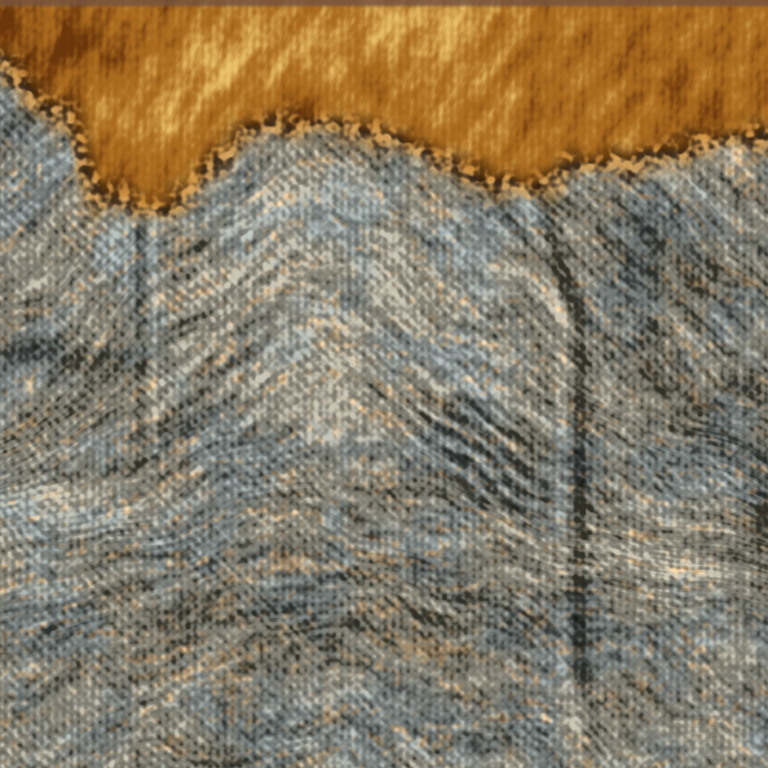
Give the GLSL for this texture, as a WebGL 2 fragment shader.

```glsl
#version 300 es
precision highp float;
// Worn grey-blue cloth with arched creases and two seams under a golden field.
// Creases are gradient noise stretched along an arch-shaped level field;
// soft blobs place the folds, sine waves and grain make the weave.

uniform vec2 u_resolution;
out vec4 fragColor;

const vec3 GOLD_DARK = vec3(0.42, 0.21, 0.04);
const vec3 GOLD_MID = vec3(0.67, 0.42, 0.12);
const vec3 GOLD_LIGHT = vec3(0.92, 0.76, 0.42);
const vec3 CLOTH_DARK = vec3(0.19, 0.19, 0.15);
const vec3 CLOTH_MID = vec3(0.50, 0.49, 0.44);
const vec3 CLOTH_LIGHT = vec3(0.80, 0.78, 0.71);
const vec3 CLOTH_BLUE = vec3(0.41, 0.47, 0.50);
const vec3 TAN = vec3(0.74, 0.60, 0.43);
const vec3 STITCH_DARK = vec3(0.20, 0.11, 0.03);
const vec3 STITCH_LIGHT = vec3(0.88, 0.65, 0.34);
const vec3 TOP_STRIP = vec3(0.45, 0.32, 0.25);
const float ARCH_CENTER = 0.41;
const float WEAVE_FREQ = 105.0;
const float WEAVE_GAIN = 0.06;
const float HATCH_GAIN = 0.13;
const float GRAIN_GAIN = 0.32;
const float CREASE_GAIN = 0.28;
const float TAU = 6.2831853;

vec2 hashGradient(vec2 cell) {
  vec3 q = fract(cell.xyx * vec3(0.1031, 0.1030, 0.0973));
  q += dot(q, q.yzx + 33.33);
  float a = TAU * fract((q.x + q.y) * q.z);
  return vec2(cos(a), sin(a));
}

// Gradient noise, about -0.7 to 0.7
float noise(vec2 p) {
  vec2 i = floor(p), f = fract(p), e = vec2(1, 0);
  vec2 u = f * f * f * (f * (f * 6.0 - 15.0) + 10.0);
  float a = dot(hashGradient(i), f);
  float b = dot(hashGradient(i + e), f - e);
  float c = dot(hashGradient(i + e.yx), f - e.yx);
  float d = dot(hashGradient(i + 1.0), f - 1.0);
  return mix(mix(a, b, u.x), mix(c, d, u.x), u.y);
}

float fbm(vec2 p) {
  float sum = 0.0, amp = 1.0;
  for (int i = 0; i < 4; i++) {
    sum += amp * noise(p);
    p = mat2(1.6, 1.2, -1.2, 1.6) * p + 7.3;
    amp *= 0.55;
  }
  return sum;
}

// Soft ellipse at (x, y) with radii (rx, ry), turned by angle
float blob(vec2 p, float x, float y, float rx, float ry, float angle) {
  float c = cos(angle), s = sin(angle);
  vec2 q = mat2(c, -s, s, c) * (p - vec2(x, y)) / vec2(rx, ry);
  return exp(-dot(q, q));
}

float line(float d, float width) { return exp(-d * d / (width * width)); }

float span(float lo, float hi, float t) {
  return smoothstep(lo - 0.03, lo + 0.03, t) * smoothstep(hi + 0.03, hi - 0.03, t);
}

// Height of the border between cloth and gold
float border(float x) {
  return 0.93 - 0.08 * smoothstep(-0.02, 0.09, x) - 0.1 * smoothstep(0.085, 0.135, x)
    - 0.017 * smoothstep(0.13, 0.2, x) + 0.107 * smoothstep(0.2, 0.35, x)
    - 0.08 * smoothstep(0.42, 0.7, x) + 0.03 * smoothstep(0.7, 0.75, x)
    + 0.035 * smoothstep(0.8, 0.97, x);
}

vec3 goldField(vec2 p) {
  float streak = fbm(vec2(p.x * 34.0 - p.y * 14.0, p.y * 14.0 + p.x * 4.0));
  float tone = 0.48 + 0.36 * streak + 0.26 * fbm(p * 7.0 + 3.0)
    + 0.2 * blob(p, 0.27, 0.9, 0.13, 0.08, 0.4)
    + 0.38 * blob(p, 0.57, 0.97, 0.1, 0.06, 0.0)
    + 0.25 * blob(p, 0.64, 0.85, 0.05, 0.05, 0.0)
    - 0.3 * blob(p, 0.07, 0.95, 0.1, 0.08, 0.0)
    - 0.16 * blob(p, 0.82, 0.88, 0.13, 0.06, 0.0)
    + 0.04 * sin(TAU * WEAVE_FREQ * p.x) + 0.12 * noise(p * 110.0);
  vec3 col = mix(GOLD_DARK, GOLD_MID, smoothstep(0.0, 0.5, tone));
  return mix(col, GOLD_LIGHT, smoothstep(0.45, 1.05, tone));
}

// Light and dark folds
float folds(vec2 p) {
  float ribs = sin(TAU * 34.0 * (p.y + 0.75 * p.x + 0.03 * noise(p * 11.0)));
  float leftRibs = sin(TAU * 29.0 * (p.y - 0.85 * p.x + 0.04 * noise(p * 9.0)));
  return 0.2 * blob(p, 0.47, 0.62, 0.24, 0.16, -0.5)
    + 0.2 * blob(p, 0.46, 0.45, 0.09, 0.03, -0.2)
    + 0.25 * blob(p, 0.06, 0.34, 0.1, 0.025, 0.0)
    + 0.18 * blob(p, 0.09, 0.25, 0.12, 0.04, 0.1)
    + 0.36 * blob(p, 0.87, 0.26, 0.09, 0.018, -0.25)
    - 0.26 * blob(p, 0.06, 0.54, 0.13, 0.022, -0.12)
    - 0.18 * blob(p, 0.84, 0.62, 0.09, 0.1, -0.6)
    - 0.2 * blob(p, 0.94, 0.45, 0.07, 0.06, 0.0)
    - 0.32 * blob(p, 0.99, 0.32, 0.025, 0.07, 0.0)
    - 0.14 * blob(p, 0.4, 0.19, 0.45, 0.07, 0.0)
    + (0.26 * ribs - 0.2) * blob(p, 0.62, 0.41, 0.15, 0.07, -0.72)
    + 0.15 * leftRibs * blob(p, 0.28, 0.6, 0.1, 0.17, 0.0);
}

// Two seams and the branch joining the right one
float seams(vec2 p) {
  float left = 0.2 * line(p.x - 0.2, 0.006) - 0.24 * line(p.x - 0.183, 0.007);
  float x = p.x - 0.755 + 0.05 * smoothstep(0.55, 0.78, p.y) - 0.025 * smoothstep(0.16, 0.0, p.y);
  float right = 0.16 * line(x + 0.024, 0.007) - 0.34 * line(x, 0.011);
  float branch = line(p.y - 0.79 + 1.35 * (p.x - 0.61), 0.012);
  return left * span(0.42, 0.73, p.y) + right * span(0.03, 0.76, p.y)
    - 0.3 * branch * span(0.61, 0.75, p.x);
}

float weave(vec2 p) {
  float hatch = sin(TAU * 62.0 * (p.x + p.y) + 5.0 * noise(p * 14.0));
  vec2 thread = sin(TAU * WEAVE_FREQ * p);
  return HATCH_GAIN * hatch * (0.5 + noise(p * 12.0))
    + WEAVE_GAIN * thread.x * (1.0 + 0.6 * thread.y)
    + GRAIN_GAIN * (noise(p * 125.0) + 0.7 * noise(p * 64.0 + 4.0));
}

vec3 cloth(vec2 p) {
  // Arched level field, flatter near the bottom
  float slope = mix(0.3, 0.85, smoothstep(0.15, 0.5, p.y));
  float dx = p.x - ARCH_CENTER;
  float level = p.y + slope * sqrt(dx * dx + 0.012) + 0.05 * noise(p * 8.0);
  float tone = 0.5 + CREASE_GAIN * fbm(vec2(p.x * 10.0, level * 34.0))
    + 0.28 * noise(vec2(p.x * 36.0, level * 84.0))
    + 0.16 * fbm(vec2(p.x * 5.0, level * 9.0) + 5.0);
  tone += folds(p) + seams(p) + weave(p);

  vec3 col = mix(CLOTH_DARK, CLOTH_MID, smoothstep(0.03, 0.5, tone));
  col = mix(col, CLOTH_LIGHT, smoothstep(0.45, 0.97, tone));
  float blue = smoothstep(-0.2, 0.4, fbm(p * 9.0 + 9.0));
  col = mix(col, CLOTH_BLUE * (0.4 + 1.2 * tone), 0.55 * blue);

  // Tan threads
  float warm = 0.7 * noise(vec2(p.x * 15.0, level * 44.0) + 20.0) + 0.7 * noise(p * 88.0)
    + 0.3 * blob(p, 0.25, 0.14, 0.13, 0.03, -0.1)
    + 0.28 * blob(p, 0.57, 0.14, 0.13, 0.03, -0.6)
    + 0.2 * blob(p, 0.42, 0.27, 0.2, 0.025, 0.1);
  return mix(col, TAN * (0.4 + 1.1 * tone), 0.65 * smoothstep(0.05, 0.6, warm));
}

void main() {
  vec2 p = gl_FragCoord.xy / u_resolution;
  float h = 0.004;
  float rise = (border(p.x + h) - border(p.x - h)) / (2.0 * h);
  float d = (p.y - border(p.x) + 0.016 * noise(p * 32.0)) / sqrt(1.0 + rise * rise);
  vec3 col = mix(cloth(p), goldField(p), smoothstep(-h, h, d));

  // Beaded, frayed border
  float bead = noise(p * 58.0) + 0.8 * noise(p * 115.0) - 12.0 * d;
  vec3 fray = mix(STITCH_DARK, STITCH_LIGHT, smoothstep(-0.35, 0.5, bead));
  col = mix(col, fray, 0.85 * line(d + h, 0.017));

  col = mix(col, TOP_STRIP, 0.8 * smoothstep(0.988, 0.996, p.y));
  fragColor = vec4(col, 1.0);
}
```
